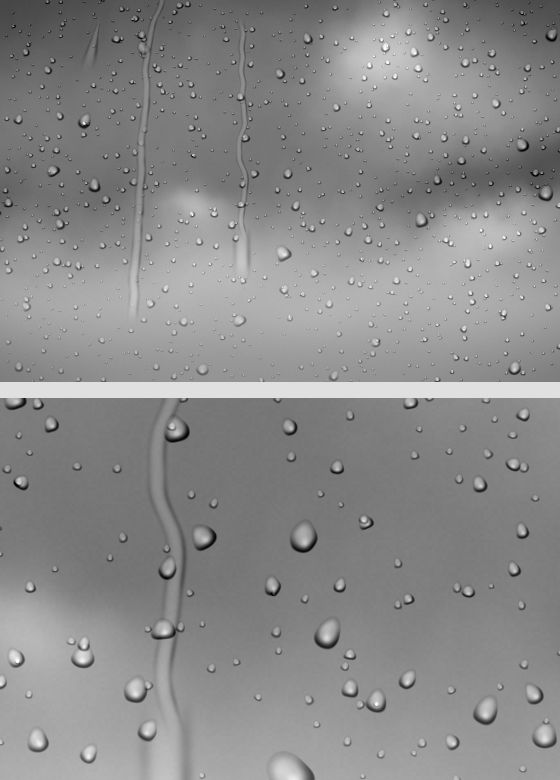
Top, the full canvas; bottom, a detail of the centre.
Reproduce this texture procedurally as a WebGL 2 fragment shader.

```glsl
#version 300 es
precision highp float;
// Rain drops and water trails on a window pane in front of a grey cloudy sky.
uniform vec2 u_resolution;
out vec4 fragColor;

float hash(vec2 p) {
  vec3 q = fract(vec3(p.xyx) * 0.1031);
  q += dot(q, q.yzx + 33.33);
  return fract((q.x + q.y) * q.z);
}

float noise(vec2 p) {
  vec2 i = floor(p), f = fract(p);
  f = f * f * (3.0 - 2.0 * f);
  return mix(mix(hash(i), hash(i + vec2(1, 0)), f.x),
             mix(hash(i + vec2(0, 1)), hash(i + vec2(1, 1)), f.x), f.y);
}

float fbm(vec2 p) {
  float sum = 0.0, gain = 0.5;
  for (int i = 0; i < 5; i++) {
    sum += gain * noise(p);
    p = mat2(1.6, 1.2, -1.2, 1.6) * p + 7.3;
    gain *= 0.5;
  }
  return sum;
}

float bump(float x) { return exp(-x * x); }

// Soft elliptical patch, tilted by an angle
float patchAt(vec2 p, vec2 centre, vec2 size, float angle) {
  float c = cos(angle), s = sin(angle);
  vec2 d = mat2(c, -s, s, c) * (p - centre) / size;
  return exp(-dot(d, d));
}

float sky(vec2 p, float aspect) {
  vec2 warp = vec2(fbm(p * 3.5 + 20.0), fbm(p * 3.5 + 50.0)) - 0.48;
  vec2 w = p + 0.22 * warp;
  float tone = mix(0.46, 0.66, smoothstep(0.56, 0.2, w.y));
  tone -= 0.09 * smoothstep(0.7, 1.05, p.y);
  tone -= 0.08 * smoothstep(0.2, 0.0, p.y);
  // Bright cloud openings
  tone += 0.25 * patchAt(w, vec2(1.01, 0.87), vec2(0.15, 0.10), 0.5);
  tone += 0.15 * patchAt(w, vec2(1.14, 0.78), vec2(0.38, 0.22), 0.0);
  tone += 0.19 * patchAt(w, vec2(1.33, 0.43), vec2(0.19, 0.07), 0.5);
  tone += 0.17 * patchAt(w, vec2(0.50, 0.46), vec2(0.10, 0.05), -0.4);
  tone += 0.06 * patchAt(w, vec2(0.75, 0.28), vec2(0.50, 0.13), 0.0);
  // Dark cloud masses
  tone -= 0.20 * patchAt(w, vec2(1.43, 0.59), vec2(0.22, 0.09), 0.35);
  tone -= 0.10 * patchAt(w, vec2(1.14, 0.45), vec2(0.18, 0.08), 0.5);
  tone += 0.16 * (fbm(w * 4.0 + 3.0) - 0.48) * smoothstep(0.05, 0.5, p.y);
  // Darkened corners
  vec2 v = (p - vec2(0.5 * aspect, 0.45)) / vec2(0.5 * aspect, 0.55);
  return tone - 0.10 * smoothstep(0.6, 1.9, dot(v, v));
}

// Tone change of one drop: light body, dark lower rim, small glint
float dropTone(vec2 q, float edge) {
  q.x *= 1.0 + 0.28 * q.y;
  float r = length(q);
  float inside = 1.0 - smoothstep(1.0 - edge, 1.0 + edge, r);
  float rim = smoothstep(0.45, 0.95, r);
  float lower = smoothstep(-0.35, 0.85, 0.35 * q.x - q.y);
  float tone = 0.07 + 0.13 * bump(length(q - vec2(-0.15, 0.2)) * 1.8);
  tone += 0.20 * bump(length(q - vec2(0.1, -0.4)) * 3.5);
  tone -= rim * (0.14 + 0.38 * lower);
  return inside * tone;
}

// Scattered drops, one chance per jittered cell
float dropLayer(vec2 p, float cell, vec2 radii, float density, float seed, float pixel) {
  vec2 home = floor(p / cell);
  float sum = 0.0;
  for (int j = -1; j <= 1; j++)
    for (int i = -1; i <= 1; i++) {
      vec2 id = home + vec2(i, j) + seed;
      if (hash(id + 3.7) > density) continue;
      vec2 jitter = 0.1 + 0.8 * vec2(hash(id + 11.3), hash(id + 29.1));
      vec2 d = p - (id - seed + jitter) * cell;
      float radius = mix(radii.x, radii.y, hash(id + 47.9));
      float tilt = 1.2 * (hash(id + 71.3) - 0.5);
      d = mat2(cos(tilt), -sin(tilt), sin(tilt), cos(tilt)) * d;
      d += 0.18 * radius * (vec2(noise(d / radius + id), noise(d / radius - id)) - 0.5);
      d.y /= mix(0.95, 1.45, hash(id + 91.7));
      sum += dropTone(d / radius, pixel / radius);
    }
  return sum;
}

// Water trail: u is the sideways offset in half widths
float trailTone(float u, float y, float low, float high) {
  float span = smoothstep(low - 0.02, low + 0.04, y) * (1.0 - smoothstep(high - 0.05, high, y));
  float broken = 0.4 + 0.9 * noise(vec2(u * 0.6, y * 45.0));
  return span * (0.08 * bump(u) - broken * (0.15 * bump(3.0 * (u - 1.0)) + 0.08 * bump(3.0 * (u + 1.0))));
}

void main() {
  vec2 p = gl_FragCoord.xy / u_resolution.y;
  float aspect = u_resolution.x / u_resolution.y;
  float pixel = 1.0 / u_resolution.y;
  float tone = sky(p, aspect);

  // Trails: a long bending one, a thin beaded one, its wide foot, a short smear
  float wobble = noise(vec2(p.y * 22.0, 4.0)) - 0.5;
  float longX = 0.335 + 0.06 * p.y + 0.03 * smoothstep(0.9, 1.0, p.y) + 0.008 * wobble;
  float longU = (p.x - longX) / mix(0.013, 0.007, p.y);
  float thinX = 0.634 + 0.018 * wobble + 0.006 * sin(p.y * 40.0);
  float thinU = (p.x - thinX) / 0.007;
  float footU = (p.x - 0.633) / 0.018;
  float smearU = (p.x - 0.238 - 0.25 * (p.y - 0.86)) / mix(0.015, 0.003, smoothstep(0.83, 0.95, p.y));
  float trails = trailTone(longU, p.y, 0.17, 1.1) + trailTone(thinU, p.y, 0.38, 0.96)
               + trailTone(footU, p.y, 0.28, 0.41) + trailTone(smearU, p.y, 0.83, 0.96);

  // Drops from specks to large beads, fainter low on the left
  float drops = 0.7 * dropLayer(p, 0.030, vec2(0.0022, 0.0040), 0.45, 13.0, pixel);
  drops += dropLayer(p, 0.048, vec2(0.0045, 0.0075), 0.48, 131.0, pixel);
  drops += dropLayer(p, 0.085, vec2(0.0080, 0.0115), 0.42, 257.0, pixel);
  drops += dropLayer(p, 0.200, vec2(0.0140, 0.0195), 0.32, 389.0, pixel);
  float strength = mix(0.6, 1.0, max(smoothstep(0.1, 0.5, p.y), smoothstep(0.9, 1.2, p.x)));
  float clear = 1.0 - 0.8 * bump(longU * 0.6) * smoothstep(0.15, 0.2, p.y);

  tone += trails + drops * strength * clear;
  tone += 0.012 * (hash(floor(p * 350.0)) - 0.5);
  fragColor = vec4(vec3(clamp(tone, 0.0, 1.0)), 1.0);
}
```
